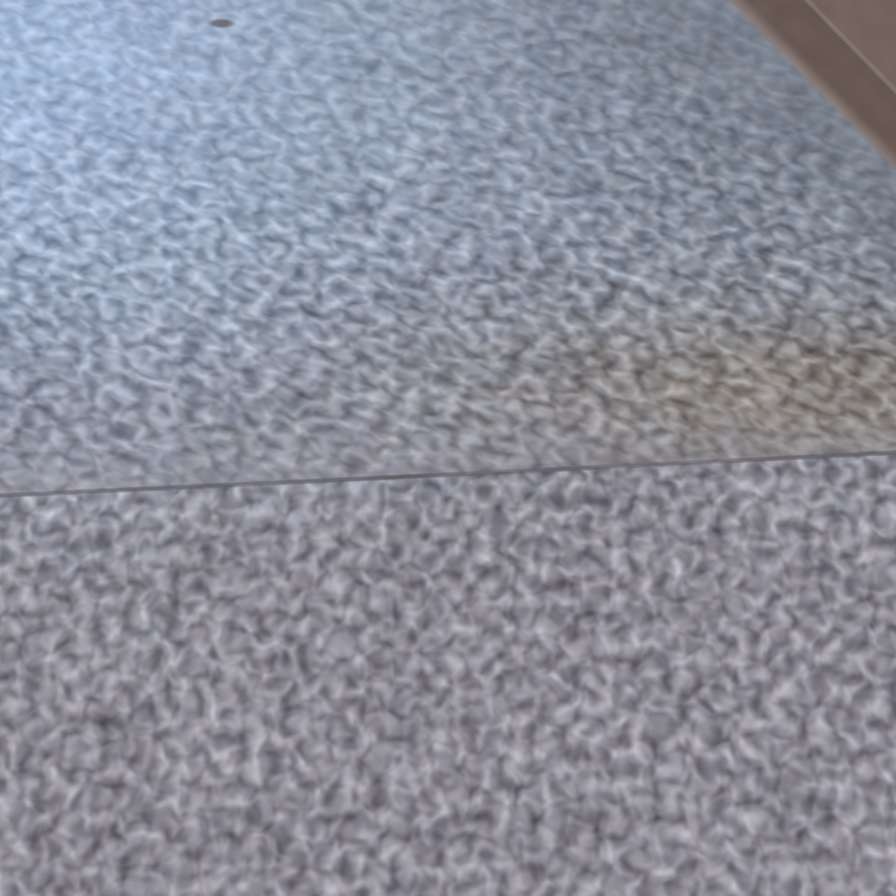
Reproduce this texture procedurally as a WebGL 2 fragment shader.

```glsl
#version 300 es
precision highp float;

uniform vec2 u_resolution;
out vec4 fragColor;

const float GRAIN_FREQ = 54.0;
const float GRAIN_CONTRAST = 0.29;
const float FINE_CONTRAST = 0.10;
const float MOTTLE_CONTRAST = 0.05;
const float SEAM_HALF_WIDTH = 0.0024;
const vec2 WALL_POINT = vec2(0.814, 1.0);
const vec2 WALL_NORMAL = vec2(0.715, 0.699);
const float WALL_JOINT = 0.062;

const vec3 STONE_NEAR = vec3(0.545, 0.535, 0.570);
const vec3 STONE_FAR = vec3(0.540, 0.570, 0.625);
const vec3 SKY_SHEEN = vec3(0.670, 0.765, 0.900);
const vec3 STAIN = vec3(0.530, 0.500, 0.475);
const vec3 SEAM = vec3(0.385, 0.375, 0.400);
const vec3 WALL_LOW = vec3(0.405, 0.345, 0.330);
const vec3 WALL_HIGH = vec3(0.455, 0.390, 0.370);
const vec3 WALL_EDGE = vec3(0.530, 0.485, 0.470);

// Random unit gradient for a lattice cell
vec2 gradient(vec2 cell) {
    uvec2 k = uvec2(ivec2(cell) + 4096);
    uint h = k.x * 1597u ^ k.y * 51749u;
    h = (h ^ (h >> 15u)) * 739981u;
    h = (h ^ (h >> 13u)) * 92821u;
    h ^= h >> 16u;
    float angle = float(h & 65535u) / 65536.0 * 6.28319;
    return vec2(cos(angle), sin(angle));
}

float gradientNoise(vec2 p) {
    vec2 i = floor(p), f = p - i;
    vec2 w = f * f * f * (f * (f * 6.0 - 15.0) + 10.0);
    vec2 e = vec2(1.0, 0.0);
    float a = dot(gradient(i), f);
    float b = dot(gradient(i + e.xy), f - e.xy);
    float c = dot(gradient(i + e.yx), f - e.yx);
    float d = dot(gradient(i + e.xx), f - e.xx);
    return mix(mix(a, b, w.x), mix(c, d, w.x), w.y);
}

float seamHeight(float x) {
    return 0.447 + 0.045 * x + 0.003 * x * x;
}

// Floor coordinates: grains shrink and flatten with distance
vec2 floorPlane(vec2 uv) {
    return vec2((uv.x - 0.5) * (1.0 + 0.2 * uv.y), uv.y + 0.28 * uv.y * uv.y);
}

// Worm-like speckle, leaning down to the right on the far slab
float speckle(vec2 p, float farSlab) {
    vec2 leaning = mat2(0.90, 0.44, -0.44, 0.90) * p * vec2(1.0);
    leaning *= vec2(0.85, 1.15);
    vec2 q = mix(p * vec2(1.05, 0.95), leaning + 7.3, farSlab) * GRAIN_FREQ;
    q += 0.45 * vec2(gradientNoise(q * 0.7 + 31.0), gradientNoise(q * 0.7 - 57.0));
    float coarse = gradientNoise(q);
    float fine = gradientNoise(q * 1.9 + 19.0);
    return GRAIN_CONTRAST * coarse + FINE_CONTRAST * fine;
}

// Broad light: sheen from upper left, stain by the seam, shade by the wall
vec3 floorTint(vec2 uv, float wallDistance, float aboveSeam) {
    vec3 tint = mix(STONE_NEAR, STONE_FAR, smoothstep(0.35, 0.85, uv.y));
    float sheen = exp(-dot((uv - vec2(0.0, 0.98)) * vec2(2.3, 2.6),
                           (uv - vec2(0.0, 0.98)) * vec2(2.3, 2.6)));
    tint = mix(tint, SKY_SHEEN, 0.8 * sheen);
    vec2 s = (uv - vec2(0.90, 0.565)) / vec2(0.34, 0.085);
    tint = mix(tint, STAIN, 0.85 * exp(-dot(s, s)) * aboveSeam);
    float shade = smoothstep(-0.30, 0.0, wallDistance) * smoothstep(0.5, 0.8, uv.y);
    return tint * (1.0 - 0.13 * shade);
}

vec3 wallColor(vec2 uv, float d, float soft) {
    vec3 color = mix(WALL_LOW, WALL_HIGH, smoothstep(-soft, soft, d - WALL_JOINT));
    color = mix(color, WALL_EDGE, 0.75 * (1.0 - smoothstep(0.001, 0.001 + soft, abs(d - WALL_JOINT))));
    color = mix(WALL_EDGE, color, smoothstep(0.0, 0.018, d));
    return color + 0.025 * gradientNoise(uv * 40.0);
}

void main() {
    vec2 uv = gl_FragCoord.xy / u_resolution;
    float soft = max(0.003, 1.5 / u_resolution.y);
    float seamDistance = uv.y - seamHeight(uv.x);
    float wallDistance = dot(uv - WALL_POINT, WALL_NORMAL);
    float farSlab = smoothstep(-0.001, 0.001, seamDistance);
    vec2 p = floorPlane(uv);

    // Stone grain, fading in the sheen, the stain and beside the wall
    float clarity = 1.0 - 0.45 * smoothstep(0.65, 1.0, uv.y);
    clarity *= 1.0 - 0.45 * smoothstep(-0.14, 0.0, wallDistance);
    clarity *= 1.0 - 0.4 * farSlab * exp(-abs(seamDistance) * 22.0);
    float mottle = gradientNoise(p * 9.0) + 0.6 * gradientNoise(p * 21.0 + 5.0);
    float tone = speckle(p, step(0.0, seamDistance)) * clarity + MOTTLE_CONTRAST * mottle;
    vec3 color = floorTint(uv, wallDistance, farSlab);
    color += tone * vec3(0.98, 1.0, 1.02);
    color += 0.018 * gradientNoise(p * 30.0 + 83.0) * vec3(1.0, 0.0, -1.0);

    // Seam between slabs
    float seam = 1.0 - smoothstep(SEAM_HALF_WIDTH - soft * 0.5, SEAM_HALF_WIDTH + soft * 0.5, abs(seamDistance));
    float wear = 0.72 + 0.5 * gradientNoise(vec2(uv.x * 14.0, 3.5));
    color = mix(color, SEAM, seam * clamp(wear, 0.0, 1.0));

    // Small dark chip
    vec2 chip = (uv - vec2(0.247, 0.974)) / vec2(0.014, 0.005);
    color = mix(color, SEAM, 0.8 * (1.0 - smoothstep(0.5, 1.3, length(chip))));

    // Wall base in the far corner
    color = mix(color, wallColor(uv, wallDistance, soft), smoothstep(-soft, soft, wallDistance));
    fragColor = vec4(clamp(color, 0.0, 1.0), 1.0);
}
```
